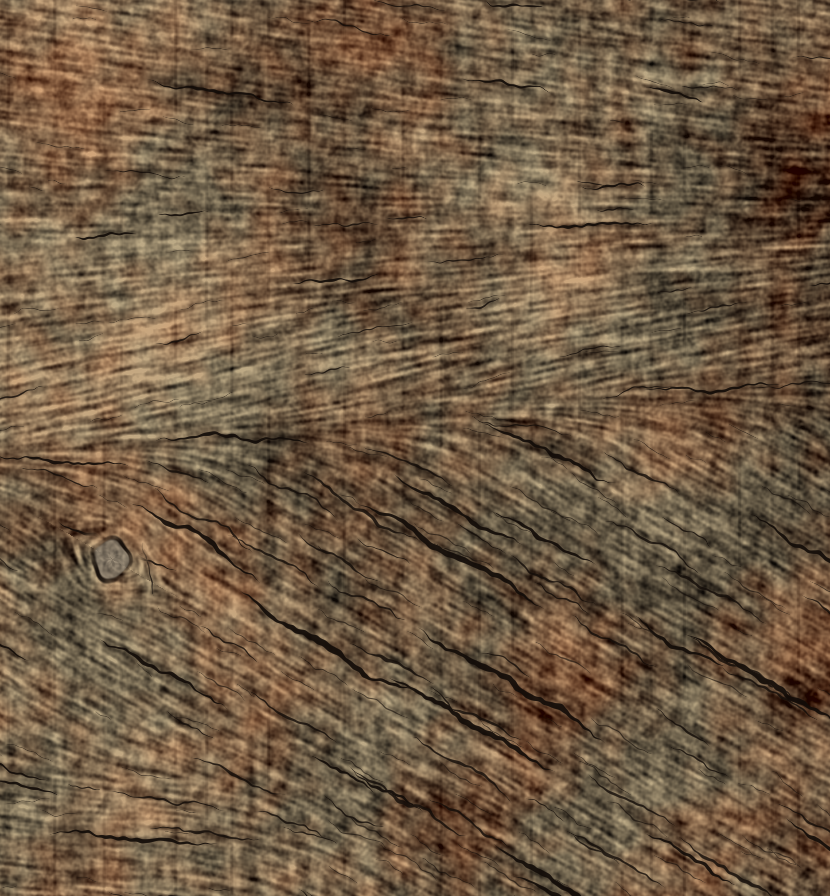
This texture is drawn by a Shadertoy shader. Its source:

```glsl
// Weathered oak plank: flowing grain, drying cracks, a small knot and faint saw marks.

const vec3 DARK_WOOD = vec3(0.17, 0.11, 0.07);
const vec3 LIGHT_WOOD = vec3(0.65, 0.55, 0.42);
const vec3 CRACK_COLOR = vec3(0.07, 0.045, 0.03);
const vec3 KNOT_COLOR = vec3(0.50, 0.46, 0.40);
const vec3 RUST_TINT = vec3(0.06, -0.015, -0.035);
const vec2 KNOT_CENTER = vec2(0.125, 0.376);
const float KNOT_RADIUS = 0.021;
const float KNOT_REACH = 0.055;
const float BASE_TONE = 0.60;
const float STREAK_STEP = 0.003;
const float FINE_GRAIN = 165.0;
const float COARSE_GRAIN = 75.0;
const float SAW_LINES = 24.0;

vec2 hash2(vec2 p) {
    vec3 q = fract(vec3(p.xyx) * vec3(0.1031, 0.1030, 0.0973));
    q += dot(q, q.yzx + 33.33);
    return fract((q.xx + q.yz) * q.zy);
}

// Gradient noise, about -0.7 to 0.7
float noise(vec2 p) {
    vec2 i = floor(p), f = p - i;
    vec2 u = f * f * f * (f * (f * 6.0 - 15.0) + 10.0);
    vec2 a = hash2(i) * 2.0 - 1.0;
    vec2 b = hash2(i + vec2(1, 0)) * 2.0 - 1.0;
    vec2 c = hash2(i + vec2(0, 1)) * 2.0 - 1.0;
    vec2 d = hash2(i + 1.0) * 2.0 - 1.0;
    return mix(mix(dot(a, f), dot(b, f - vec2(1, 0)), u.x),
               mix(dot(c, f - vec2(0, 1)), dot(d, f - 1.0), u.x), u.y);
}

float spot(vec2 p, vec2 center, vec2 size) {
    vec2 q = (p - center) / size;
    return exp(-dot(q, q));
}

// Unit direction of the grain, bent into rings around the knot
vec2 grainDirection(vec2 p) {
    float upper = mix(0.22, -0.15, smoothstep(0.55, 0.92, p.y));
    float corner = smoothstep(0.45, 0.15, p.x) * smoothstep(0.22, 0.08, p.y);
    float lower = mix(-0.58, -0.08, corner);
    float seam = 0.47 + 0.09 * p.x;
    float slope = mix(lower, upper, smoothstep(seam - 0.06, seam + 0.06, p.y));
    vec2 flow = normalize(vec2(1.0, slope));
    vec2 k = p - KNOT_CENTER;
    vec2 ring = vec2(-k.y, k.x) / max(length(k), 0.001);
    ring *= dot(ring, flow) < 0.0 ? -1.0 : 1.0;
    return normalize(mix(flow, ring, exp(-dot(k, k) / (KNOT_REACH * KNOT_REACH))));
}

// Noise averaged along the grain
float streaks(vec2 p, vec2 dir) {
    float sum = 0.0;
    for (int i = -6; i <= 6; i++) {
        vec2 q = p + dir * float(i) * STREAK_STEP;
        sum += 2.4 * noise(q * FINE_GRAIN) + 1.1 * noise(q * COARSE_GRAIN + 31.0);
    }
    return sum / 13.0;
}

// Tapered, wavering splits, at most one per cell; no split is longer than its cell
float cracks(vec2 p, float cell, float width, float chance, float seed) {
    float aa = 0.8 / iResolution.y, mask = 0.0;
    vec2 home = floor(p / cell);
    for (int j = -1; j <= 1; j++)
    for (int i = -1; i <= 1; i++) {
        vec2 id = home + vec2(i, j);
        vec2 h = hash2(id + seed), size = hash2(id + seed + 57.0);
        vec2 c = (id + h) * cell;
        float lowerZone = smoothstep(0.56, 0.42, c.y) * smoothstep(0.02, 0.35, c.x);
        if (size.y > chance * mix(0.65, 1.2, lowerZone)) continue;
        vec2 dir = grainDirection(c);
        vec2 q = p - c;
        float along = dot(q, dir), across = dot(q, vec2(-dir.y, dir.x));
        float reach = cell * mix(0.3, 0.95, size.x) * mix(0.7, 1.0, lowerZone);
        float t = along / reach;
        across += 0.012 * noise(vec2(along * 22.0, h.x * 90.0)) + 0.004 * noise(vec2(along * 90.0, h.y * 70.0));
        across += (h.y - 0.5) * 0.9 * along * along;
        float taper = max(1.0 - t * t, 0.0);
        float halfWidth = width * taper * mix(0.45, 1.2, lowerZone * size.x + 0.25)
                        * (1.0 + noise(vec2(along * 60.0, h.x * 40.0)));
        float line = 1.0 - smoothstep(-aa, aa, abs(across) - halfWidth);
        float halo = 0.22 * exp(-abs(across) / (width * 2.5 + aa));
        mask = max(mask, max(line, halo) * smoothstep(0.0, 0.25, taper));
    }
    return mask;
}

void mainImage(out vec4 fragColor, in vec2 fragCoord) {
    vec2 p = fragCoord / iResolution.y;
    vec2 dir = grainDirection(p);
    float band = exp(-pow((p.y - 0.56 - 0.14 * p.x) / 0.075, 2.0));

    // Broad light, stains and the pale central band
    float tone = BASE_TONE - 0.22 * (p.x - 0.46) + 0.35 * noise(p * 4.0 + 7.0) + 0.09 * band;
    tone += 0.35 * noise(p * vec2(9.0, 16.0));
    tone -= 0.38 * spot(p, vec2(0.92, 0.79), vec2(0.07, 0.06));
    tone -= 0.34 * spot(p, vec2(0.91, 0.22), vec2(0.06, 0.04));
    tone -= 0.14 * spot(p, vec2(0.42, 0.50), vec2(0.13, 0.06));

    // Grain, mottling and speckle
    tone += streaks(p, dir) * (1.0 + 0.25 * band);
    float mottle = 0.45 * noise(p * vec2(48.0, 62.0)) + 0.45 * noise(p * vec2(105.0, 85.0) + 13.0);
    tone += mottle * (1.0 - 0.4 * band) + 0.3 * noise(p * 230.0);

    // Vertical saw marks
    tone += 0.28 * noise(vec2(p.x * 55.0, p.y * 5.0)) + 0.22 * noise(vec2(p.x * 130.0, p.y * 30.0));
    float column = floor(p.x * SAW_LINES);
    float sawX = (column + 0.15 + 0.7 * hash2(vec2(column, 5.0)).x) / SAW_LINES;
    float saw = 1.0 - smoothstep(0.0005, 0.0028, abs(p.x - sawX));
    tone -= 0.17 * saw * smoothstep(-0.25, 0.3, noise(vec2(column * 3.7, p.y * 9.0)));

    // Rings around the knot
    vec2 k = p - KNOT_CENTER;
    float r = length(k * vec2(1.05, 0.92)) + 0.011 * noise(k * 45.0 + 3.0);
    tone += 0.13 * sin(r * 520.0 + 3.0 * noise(p * 30.0)) * exp(-pow(r / KNOT_REACH, 2.0));

    vec3 color = mix(DARK_WOOD, LIGHT_WOOD, clamp(tone, -0.2, 1.25));
    float rust = noise(p * 6.0 + 21.0) + 0.6 * noise(p * 28.0) + 0.3 * spot(p, vec2(0.38, 0.95), vec2(0.12, 0.05));
    color += RUST_TINT * clamp(rust * 1.8, -0.5, 1.0);

    // Knot heart with its dark rim
    float heart = 1.0 - smoothstep(KNOT_RADIUS - 0.002, KNOT_RADIUS + 0.001, r);
    color = mix(color, KNOT_COLOR * (0.75 + 0.4 * tone), 0.85 * heart);
    float rim = 1.0 - smoothstep(0.001, 0.004, abs(r - KNOT_RADIUS - 0.001));
    color = mix(color, CRACK_COLOR, rim * (0.55 + 0.4 * sin(atan(k.y, k.x) * 2.0)));

    // Long splits, short splits and hairlines
    float split = cracks(p, 0.135, 0.0024, 0.75, 11.0);
    split = max(split, 0.9 * cracks(p, 0.085, 0.0013, 0.6, 83.0));
    split = max(split, 0.7 * cracks(p, 0.045, 0.0006, 0.5, 29.0));
    split *= smoothstep(0.025, 0.05, length(k));
    fragColor = vec4(clamp(mix(color, CRACK_COLOR, 0.93 * split), 0.0, 1.0), 1.0);
}
```
